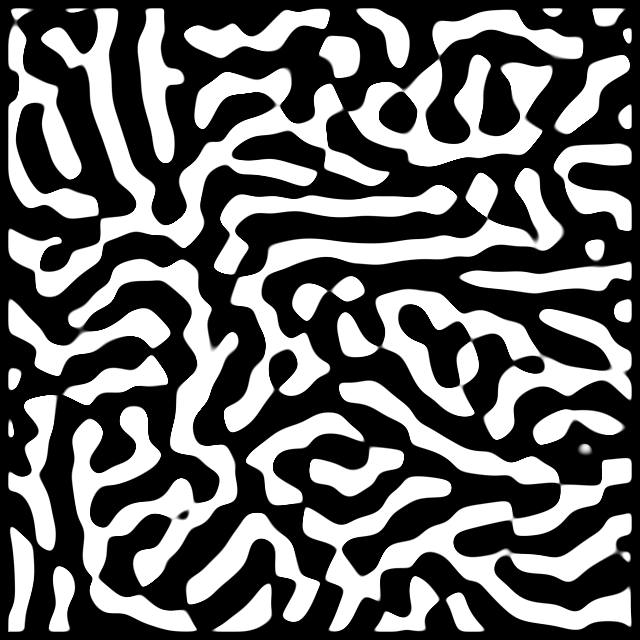
A three.js fragment shader for this pattern:

```glsl
varying vec2 vUv;

const float TAU = 6.2831853;
const float STRIPES = 13.7;      // stripe periods across the canvas
const float MARGIN = 0.013;      // dark frame around the labyrinth
const float EDGE = 0.0011;       // half width of the smoothed edge
const vec3 GROUND = vec3(0.0);
const vec3 STROKE = vec3(1.0);

float hash(vec2 p, float seed) {
  return fract(sin(dot(p, vec2(127.1, 311.7)) + seed * 74.7) * 43758.5453);
}

float valueNoise(vec2 p, float seed) {
  vec2 i = floor(p);
  vec2 f = fract(p);
  f = f * f * (3.0 - 2.0 * f);
  float low = mix(hash(i, seed), hash(i + vec2(1.0, 0.0), seed), f.x);
  float high = mix(hash(i + vec2(0.0, 1.0), seed), hash(i + vec2(1.0), seed), f.x);
  return mix(low, high, f.y);
}

// Unit wave direction that turns smoothly over the plane
vec2 waveDirection(vec2 p, float turnRate) {
  float angle = TAU * valueNoise(p * turnRate, 5.0);
  return vec2(cos(angle), sin(angle));
}

// Sum of windowed waves, one per cell, as a complex number
vec2 phasorField(vec2 p, float turnRate) {
  vec2 cell = floor(p);
  vec2 sum = vec2(0.0);
  for (int y = -2; y <= 2; y++) {
    for (int x = -2; x <= 2; x++) {
      vec2 id = cell + vec2(float(x), float(y));
      vec2 center = id + vec2(hash(id, 1.0), hash(id, 2.0));
      vec2 offset = p - center;
      float window = max(0.0, 1.0 - dot(offset, offset) / 4.0);
      float phase = TAU * (dot(offset, waveDirection(center, turnRate)) + hash(id, 3.0));
      sum += window * window * window * vec2(cos(phase), sin(phase));
    }
  }
  return sum;
}

// Approximate signed distance, positive inside the strokes
float strokeDistance(vec2 uv, float threshold, float endRounding) {
  vec2 field = phasorField(uv * STRIPES, 0.38);
  float wave = field.x / sqrt(dot(field, field) + endRounding);
  return (wave - threshold) / (TAU * STRIPES);
}

float frameDistance(vec2 uv, float margin) {
  vec2 inner = 0.5 - margin - abs(uv - 0.5);
  return min(inner.x, inner.y);
}

float smoothMin(float a, float b, float k) {
  float h = max(k - abs(a - b), 0.0) / k;
  return min(a, b) - h * h * k * 0.25;
}

void main() {
  float stroke = strokeDistance(vUv, 0.2, 0.12);
  float inside = smoothMin(stroke, frameDistance(vUv, MARGIN), 0.008);
  float coverage = smoothstep(-EDGE, EDGE, inside);
  gl_FragColor = vec4(mix(GROUND, STROKE, coverage), 1.0);
}
```
